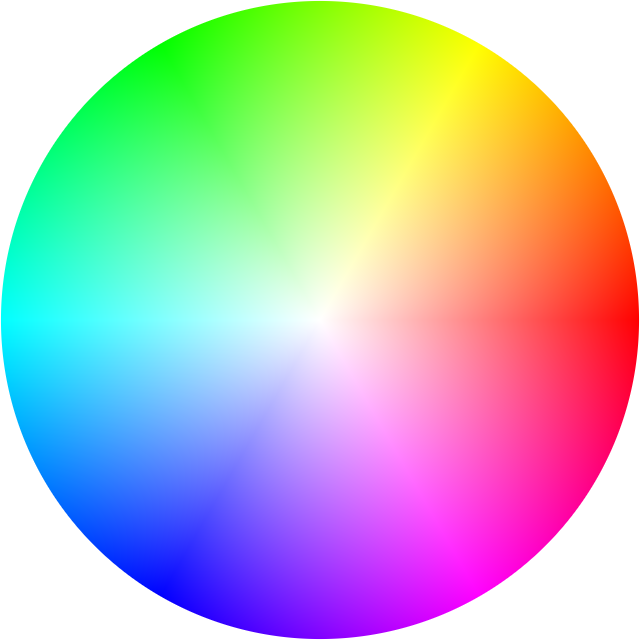
Write a Shadertoy shader that draws this background.

```glsl
// A colour wheel on white: hue follows the angle, counterclockwise from red
// at the right, and saturation grows linearly from the white centre to the rim.
// Each RGB channel is a clamped triangle wave of the hue.

#define WHEEL_CENTER vec2(0.5, 0.5)
#define WHEEL_RADIUS 0.4985
#define BACKGROUND vec3(1.0)

const float TAU = 6.2831853;

// Fully saturated colour for a hue measured in turns
vec3 hueColor(float hue) {
    vec3 wave = abs(fract(hue + vec3(0.0, 2.0, 1.0) / 3.0) * 6.0 - 3.0);
    return clamp(wave - 1.0, 0.0, 1.0);
}

void mainImage(out vec4 fragColor, in vec2 fragCoord) {
    // Canvas units, with the shorter side spanning one
    float shortSide = min(iResolution.x, iResolution.y);
    vec2 offset = (fragCoord - WHEEL_CENTER * iResolution.xy) / shortSide;
    float dist = length(offset);

    // Angle to hue, distance to saturation
    float hue = dist > 0.0 ? atan(offset.y, offset.x) / TAU : 0.0;
    float saturation = min(dist / WHEEL_RADIUS, 1.0);
    vec3 wheel = mix(vec3(1.0), hueColor(hue), saturation);

    // Antialiased rim, one pixel wide
    float coverage = clamp((WHEEL_RADIUS - dist) * shortSide + 0.5, 0.0, 1.0);
    fragColor = vec4(mix(BACKGROUND, wheel, coverage), 1.0);
}
```
